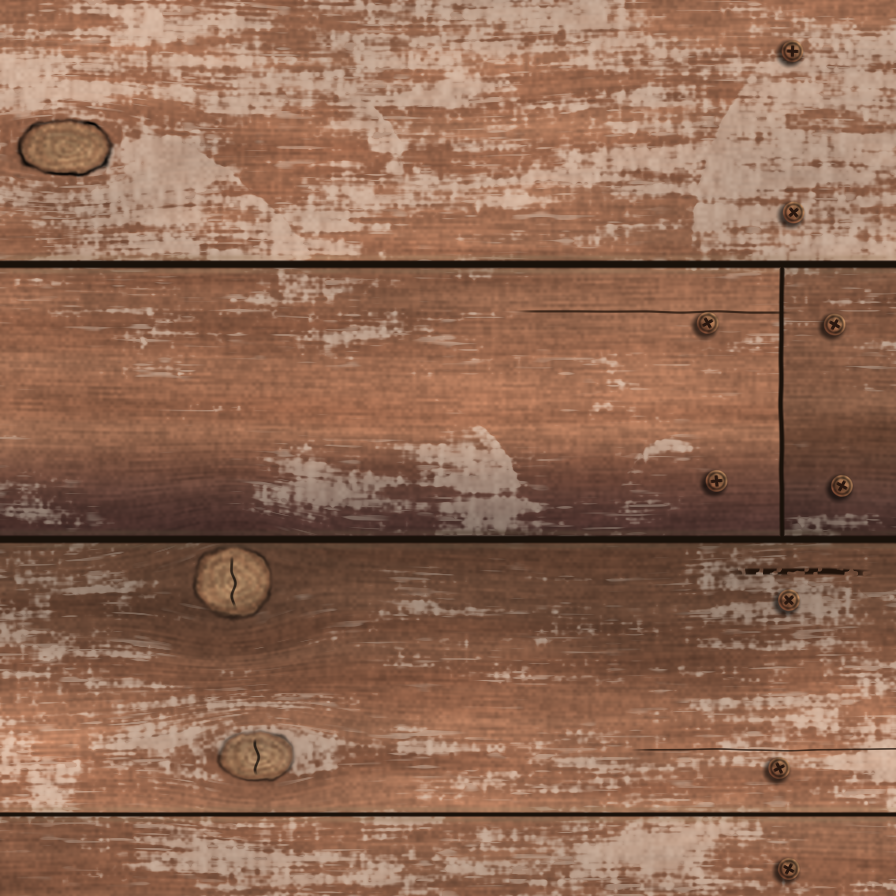
Reproduce this texture procedurally as a WebGL 2 fragment shader.

```glsl
#version 300 es
precision highp float;
// Weathered red-brown boards laid horizontally, with pale sanding scuffs,
// knots, rusty screws, cracks and dark gaps. Streaked noise makes the grain,
// which bends around the knots; each board is one repeat with its own seed.
uniform vec2 u_resolution;
out vec4 fragColor;

float hash(vec2 p) {
  return fract(sin(dot(p, vec2(127.1, 311.7))) * 43758.5453);
}

float noise(vec2 p) {
  vec2 i = floor(p), f = fract(p);
  f = f * f * (3.0 - 2.0 * f);
  return mix(mix(hash(i), hash(i + vec2(1, 0)), f.x),
             mix(hash(i + vec2(0, 1)), hash(i + vec2(1, 1)), f.x), f.y);
}

float fbm(vec2 p) {
  float sum = 0.0, amp = 0.53;
  for (int i = 0; i < 4; i++) {
    sum += amp * noise(p);
    p = p * 2.03 + 17.3;
    amp *= 0.5;
  }
  return sum;
}

float bump(float x, float width) { return exp(-x * x / (width * width)); }

// Thin horizontal crack between two x positions, tapered at its ends
float crack(vec2 p, float y, float x0, float x1, float w) {
  float wave = (noise(vec2(p.x * 25.0, y * 90.0)) - 0.5) * 0.003;
  float ends = smoothstep(x0, x0 + 0.03, p.x) * smoothstep(x1, x1 - 0.03, p.x);
  return ends * smoothstep(w + 0.001, w * 0.4, abs(p.y - y + wave));
}

// Sanding stroke: crisp slanted edge, fading away to its left side
float sweep(vec2 p, vec4 s, float fade) {
  vec2 d = p - s.xy;
  float along = dot(d, s.zw) / dot(s.zw, s.zw);
  float side = dot(d, normalize(vec2(-s.w, s.z))) + 0.07 * along * (1.0 - along);
  return smoothstep(-0.003, 0.004, side) * exp(-max(side, 0.0) * fade)
       * smoothstep(-0.15, 0.2, along) * smoothstep(1.15, 0.8, along);
}

void main() {
  vec2 p = gl_FragCoord.xy / u_resolution;
  float pitch = 0.307, u = (p.y - 0.091) / pitch;
  float row = floor(u), t = fract(u);
  bool split = row == 1.0, rightPiece = split && p.x > 0.873;
  float seed = row * 5.3 + (rightPiece ? 31.0 : 9.0);

  // Knots: centre and radii; the grain is pushed outwards around each
  vec4 knots[3] = vec4[3](vec4(0.073, 0.834, 0.053, 0.031),
                          vec4(0.260, 0.349, 0.043, 0.041),
                          vec4(0.286, 0.155, 0.042, 0.028));
  vec2 q = p;
  for (int i = 0; i < 3; i++) {
    vec2 d = p - knots[i].xy, e = d / (knots[i].zw * 2.0);
    q.y -= d.y * 0.75 * exp(-dot(e, e));
  }
  q.y += 0.018 * (noise(p * vec2(3, 5) + seed) - 0.5);

  // Wood grain and the tone of each board
  float bands = fbm(q * vec2(2.5, 40) + seed);
  float fine = noise(q * vec2(22, 300) + seed);
  float ribs = noise(p * vec2(150, 60));
  float grit = noise(p * 240.0);
  float tone = 1.06;
  if (split) tone = mix(0.56, 1.04, smoothstep(0.0, 0.5, t)) * (rightPiece ? 0.82 : 1.0);
  if (row == 0.0) tone = mix(1.08, 0.68, smoothstep(0.3, 0.8, t));
  tone *= 0.78 + 0.44 * fbm(p * vec2(4, 7) + seed);
  vec3 wood = mix(vec3(0.45, 0.28, 0.20), vec3(0.66, 0.47, 0.36), 0.15 + 0.75 * bands);
  wood *= tone * (0.78 + 0.20 * fine + 0.11 * ribs + 0.16 * grit);
  if (split) wood *= mix(vec3(0.9, 0.87, 1.05), vec3(1), smoothstep(0.0, 0.4, t));

  // Pale scuffs: broken patches, slanted strokes, a worn low band, fine dashes
  float cloud = fbm(p * vec2(6, 11) + seed * 2.3);
  float streak = fbm(q * vec2(11, 75) + 4.0);
  float bias = split ? -0.05 : row == 2.0 ? 0.045 : 0.0;
  if (row == 0.0) bias = 0.15 * bump(t - 0.22, 0.18) - 0.04;
  vec4 strokes[5] = vec4[5](vec4(0.35, 0.71, -0.17, 0.14), vec4(0.84, 0.92, -0.07, -0.21),
                            vec4(0.45, 0.80, -0.05, 0.09), vec4(0.58, 0.46, -0.10, 0.10),
                            vec4(0.77, 0.52, -0.08, -0.07));
  for (int i = 0; i < 5; i++) bias += 0.2 * sweep(p, strokes[i], i == 1 ? 11.0 : 25.0);
  float patchy = cloud * 0.55 + streak * 0.45 + bias;
  float scuff = smoothstep(0.52, 0.66, patchy + 0.12 * (fine + ribs + grit - 1.5));
  float dash = smoothstep(0.7, 0.9, noise(q * vec2(38, 290) + 7.0)) * smoothstep(0.38, 0.55, patchy);
  scuff = max(scuff * (0.55 + 0.3 * ribs + 0.15 * grit), 0.6 * dash);
  vec3 color = mix(wood, vec3(0.80, 0.71, 0.64) * mix(1.0, tone, 0.6), 0.9 * scuff);

  // Knot faces: faint wobbly rings, broken rim and a check through the heart
  for (int i = 0; i < 3; i++) {
    vec2 d = p - knots[i].xy;
    float e = length(d / knots[i].zw) + 0.35 * (fbm(d * 35.0 + 8.0) - 0.5);
    float rings = 0.5 + 0.5 * sin(e * 20.0 + 5.0 * noise(d * 60.0));
    vec3 face = mix(vec3(0.66, 0.52, 0.38), vec3(0.42, 0.26, 0.18), 0.3 * rings + 0.5 * e * e);
    color = mix(color, face * (0.7 + 0.3 * fine + 0.3 * grit), 0.85 * smoothstep(1.05, 0.9, e));
    color *= 1.0 - (i == 0 ? 0.75 : 0.4) * bump(e - 1.0, 0.07) * (0.4 + noise(d * 70.0));
    float check = abs(d.x + 0.006 * (noise(vec2(d.y * 70.0, 3)) - 0.5));
    if (i > 0) color *= 1.0 - 0.7 * smoothstep(0.0025, 0.0005, check) * smoothstep(0.8, 0.5, e);
  }

  // Cracks, the last one ragged and open
  float thin = crack(p, 0.652, 0.57, 0.89, 0.001) + crack(p, 0.163, 0.7, 1.03, 0.0006);
  float ragged = crack(p, 0.362, 0.81, 0.98, 0.004) * smoothstep(0.25, 0.5, noise(p * 200.0));
  color = mix(color, vec3(0.12, 0.07, 0.04), min(0.75 * thin + ragged, 1.0));

  // Screws: two per board piece, jittered, with shadow, rim and cross slot
  for (int i = 0; i < 2; i++) {
    vec2 id = vec2(seed, i);
    float column = split ? (rightPiece ? 0.937 : 0.793) : 0.878;
    float height = (i == 0 ? 0.19 : 0.79) + 0.05 * (hash(id) - 0.5);
    vec2 d = p - vec2(column + 0.02 * (hash(id + 3.0) - 0.5), 0.091 + pitch * (row + height));
    float r = length(d), a = 6.28 * hash(id + 7.0);
    vec2 s = abs(mat2(cos(a), -sin(a), sin(a), cos(a)) * d);
    color *= 1.0 - 0.6 * smoothstep(0.018, 0.01, length(d + 0.003));
    vec3 head = mix(vec3(0.48, 0.29, 0.2), vec3(0.74, 0.55, 0.38), 0.4 + 30.0 * (d.x + d.y));
    head *= (0.7 + 0.5 * grit) * (1.0 - 0.45 * bump(r - 0.009, 0.0015));
    float slot = smoothstep(0.0025, 0.001, min(s.x, s.y)) * smoothstep(0.008, 0.005, r);
    color = mix(color, mix(head, vec3(0.16, 0.09, 0.06), slot), smoothstep(0.013, 0.011, r));
  }

  // Gaps and the butt joint, with worn board edges
  float gap = min(t, 1.0 - t) * pitch;
  float halfWidth = floor(u + 0.5) == 0.0 ? 0.0018 : 0.0036;
  float lip = bump(gap - halfWidth - 0.004, 0.003) * (0.4 + 0.6 * noise(p * vec2(30, 4)));
  color = mix(color, vec3(0.58, 0.47, 0.36) * tone, 0.6 * lip);
  float joint = split ? abs(p.x - 0.873 + 0.002 * noise(p.yy * 20.0)) : 1.0;
  float dark = max(smoothstep(halfWidth + 0.002, halfWidth - 0.001, gap),
                   smoothstep(0.004, 0.001, joint));
  fragColor = vec4(mix(color, vec3(0.10, 0.065, 0.04), dark), 1.0);
}
```
